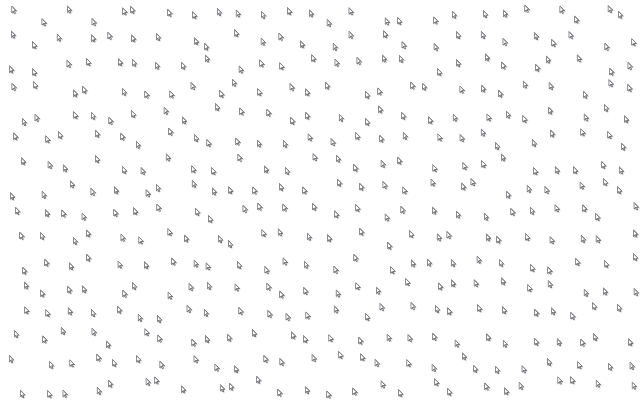
A Shadertoy shader for this pattern:

```glsl
// Small white arrow pointers with soft shadows, scattered evenly over white.

// Pointer outline, tip at the origin, y pointing down, 19 units tall
const vec2 ARROW[7] = vec2[7](
    vec2(0.0, 0.0), vec2(0.0, 17.0), vec2(4.0, 13.2), vec2(6.6, 19.0),
    vec2(9.0, 18.0), vec2(6.6, 12.2), vec2(12.0, 12.0));

vec2 hash22(vec2 p) {
    vec3 q = fract(p.xyx * vec3(0.1031, 0.1030, 0.0973));
    q += dot(q, q.yzx + 33.33);
    return fract((q.xx + q.yz) * q.zy);
}

// Signed distance to the pointer, negative inside
float arrowDistance(vec2 p) {
    float nearest = 1e6, side = 1.0;
    for (int i = 0; i < 7; i++) {
        vec2 a = ARROW[i], b = ARROW[(i + 1) % 7];
        vec2 edge = b - a, toP = p - a;
        vec2 gap = toP - edge * clamp(dot(toP, edge) / dot(edge, edge), 0.0, 1.0);
        nearest = min(nearest, dot(gap, gap));
        bool above = p.y >= a.y, below = p.y < b.y;
        bool left = edge.x * toP.y > edge.y * toP.x;
        if ((above && below && left) || (!above && !below && !left)) side = -side;
    }
    return side * sqrt(nearest);
}

// Share of a pixel lying on the inner side of a boundary
float coverage(float d, float pixel) {
    return clamp(0.5 - d / pixel, 0.0, 1.0);
}

void mainImage(out vec4 fragColor, in vec2 fragCoord) {
    // Canvas is 1088 units tall, y runs downwards
    float pixel = 1088.0 / iResolution.y;
    vec2 canvas = iResolution.xy * pixel;
    vec2 inset = vec2(20.0, 10.0);
    vec2 p = vec2(fragCoord.x, iResolution.y - fragCoord.y) * pixel - inset;

    // One pointer per cell, jittered so that it stays inside
    vec2 area = canvas - inset;
    vec2 cellSize = area / vec2(round(16.0 * canvas.x / canvas.y), 16.0);
    vec2 cell = floor(p / cellSize);
    vec2 tip = 2.0 + hash22(cell + 7.0) * (cellSize - vec2(18.0, 26.0));
    vec2 q = p - cell * cellSize - tip;

    vec3 color = vec3(1.0);
    if (min(p.x, p.y) >= 0.0) {
        float d = arrowDistance(q);

        // Soft shadow to the lower right
        float shadow = 1.0 - smoothstep(-2.5, 3.2, arrowDistance(q - vec2(2.0, 2.2)));
        color = mix(color, vec3(0.50, 0.50, 0.51), 0.6 * shadow);

        // White body, then a thin dark rim
        color = mix(color, vec3(1.0), coverage(d, pixel));
        float rim = coverage(d - 0.65, pixel) - coverage(d + 0.65, pixel);
        color = mix(color, vec3(0.08, 0.07, 0.10), rim);
    }
    fragColor = vec4(color, 1.0);
}
```
